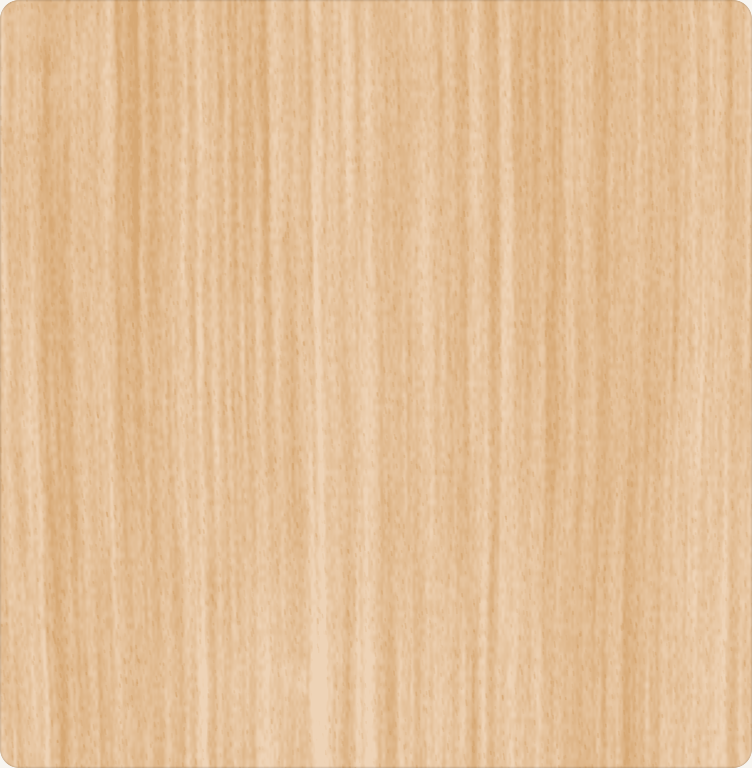
A Shadertoy shader for this texture:

```glsl
const vec3 DARK_WOOD = vec3(0.86, 0.69, 0.50);
const vec3 PALE_WOOD = vec3(0.92, 0.80, 0.67);
const vec3 BACKDROP = vec3(0.97, 0.96, 0.94);
const float TAU = 6.28318;

float hash(vec2 cell) {
    vec3 p = fract(cell.xyx * 0.1031);
    p += dot(p, p.yzx + 33.33);
    return fract((p.x + p.y) * p.z);
}

// Value noise centred on zero
float noise(vec2 p) {
    vec2 cell = floor(p);
    vec2 f = fract(p);
    f = f * f * (3.0 - 2.0 * f);
    float low = mix(hash(cell), hash(cell + vec2(1, 0)), f.x);
    float high = mix(hash(cell + vec2(0, 1)), hash(cell + vec2(1, 1)), f.x);
    return mix(low, high, f.y) - 0.5;
}

float band(float x, float start, float end, float blur) {
    return smoothstep(start - blur, start + blur, x)
         - smoothstep(end - blur, end + blur, x);
}

float blob(vec2 p, vec2 centre, vec2 radius) {
    vec2 d = (p - centre) / radius;
    return exp(-dot(d, d));
}

// Bends the grain sideways along the board
vec2 bendGrain(vec2 p, float amount) {
    float bend = noise(p * vec2(2.5, 1.3) + 17.0)
               + 0.12 * noise(p * vec2(9.0, 5.0) + 41.0)
               + 0.04 * noise(p * vec2(30.0, 32.0) + 47.0);
    return vec2(p.x + amount * bend, p.y);
}

// Layers of long streaks, from broad boards to thin fibres
float streaks(vec2 p) {
    float tone = 0.40 * noise(p * vec2(9.0, 0.4) + 3.0);
    tone += 0.44 * noise(p * vec2(27.0, 0.7) + 11.0);
    tone += 0.62 * noise(p * vec2(72.0, 1.2) + 23.0);
    tone += 0.58 * noise(p * vec2(140.0, 2.2) + 31.0);
    tone += 0.42 * noise(p * vec2(230.0, 9.0) + 37.0);
    return tone;
}

// Narrow growth rings of uneven strength, pale lines thinner than dark
float rings(vec2 p, float frequency) {
    float phase = p.x * frequency + 1.3 * noise(p * vec2(12.0, 0.9) + 53.0);
    float strength = 0.75 + 0.9 * noise(p * vec2(22.0, 2.0) + 61.0);
    float wave = 0.5 + 0.5 * cos(TAU * phase);
    return strength * (2.0 * pow(wave, 1.6) - 0.85);
}

// Short upright dashes in columns shifted against each other
float pores(vec2 p, vec2 grid, float density, float pixel) {
    vec2 q = p * grid;
    q.y += 19.0 * hash(vec2(floor(q.x), 67.0));
    vec2 cell = floor(q);
    vec2 jitter = vec2(hash(cell + 71.0), hash(cell + 83.0));
    vec2 d = (fract(q) - 0.3 - 0.4 * jitter) / grid;
    d.x += 0.12 * d.y;
    float halfLength = mix(0.0005, 0.0035, hash(cell + 97.0));
    d.y -= clamp(d.y, -halfLength, halfLength);
    float mark = 1.0 - smoothstep(0.0002, 0.0008 + pixel, length(d));
    return mark * step(hash(cell + 109.0), density) * hash(cell + 113.0);
}

// Signed distance to a rounded rectangle
float roundedBox(vec2 p, vec2 halfSize, float radius) {
    vec2 q = abs(p) - halfSize + radius;
    return length(max(q, 0.0)) + min(max(q.x, q.y), 0.0) - radius;
}

void mainImage(out vec4 fragColor, in vec2 fragCoord) {
    float pixel = 1.0 / iResolution.y;
    vec2 p = fragCoord * pixel;
    vec2 size = iResolution.xy * pixel;
    vec2 grain = bendGrain(p, 0.035);

    // Broad shade, paler toward the lower right
    float tone = 0.56 + 0.28 * (p.x - 0.5) - 0.26 * (p.y - 0.5);
    tone += streaks(grain);

    // Ringed boards and faint seams
    tone += 0.26 * rings(grain, 46.0) * band(p.x, 0.14, 0.46, 0.04);
    tone += 0.13 * rings(grain, 34.0) * band(p.x, 0.70, 1.00, 0.06);
    tone += 0.20 * band(p.x, 0.465, 0.480, 0.003);
    tone -= 0.22 * band(grain.x, 0.630, 0.644, 0.003);
    tone += 0.24 * band(grain.x, 0.645, 0.668, 0.003);

    // Cloudy cross-grain flares
    float cloud = 0.5 + noise(p * vec2(18.0, 26.0) + 127.0);
    tone += 0.45 * cloud * blob(p, vec2(0.37, 0.13), vec2(0.09, 0.07));
    tone += 0.35 * cloud * blob(p, vec2(0.06, 0.92), vec2(0.09, 0.08));

    // Fine surface grain and pores
    tone += 0.50 * noise(p * vec2(310.0, 130.0) + 139.0);
    tone -= 0.45 * pores(grain, vec2(120.0, 64.0), 0.50, pixel);
    tone -= 0.40 * pores(grain + 5.3, vec2(97.0, 83.0), 0.45, pixel);
    vec3 color = mix(DARK_WOOD, PALE_WOOD, clamp(tone, -0.25, 1.25));

    // Rounded corners with a thin shaded rim
    float edge = roundedBox(p - 0.5 * size, 0.5 * size, 0.025);
    color *= 1.0 - 0.10 * smoothstep(-0.003, 0.0, edge);
    color = mix(color, BACKDROP, smoothstep(-0.5 * pixel, 0.5 * pixel, edge));
    fragColor = vec4(color, 1.0);
}
```
